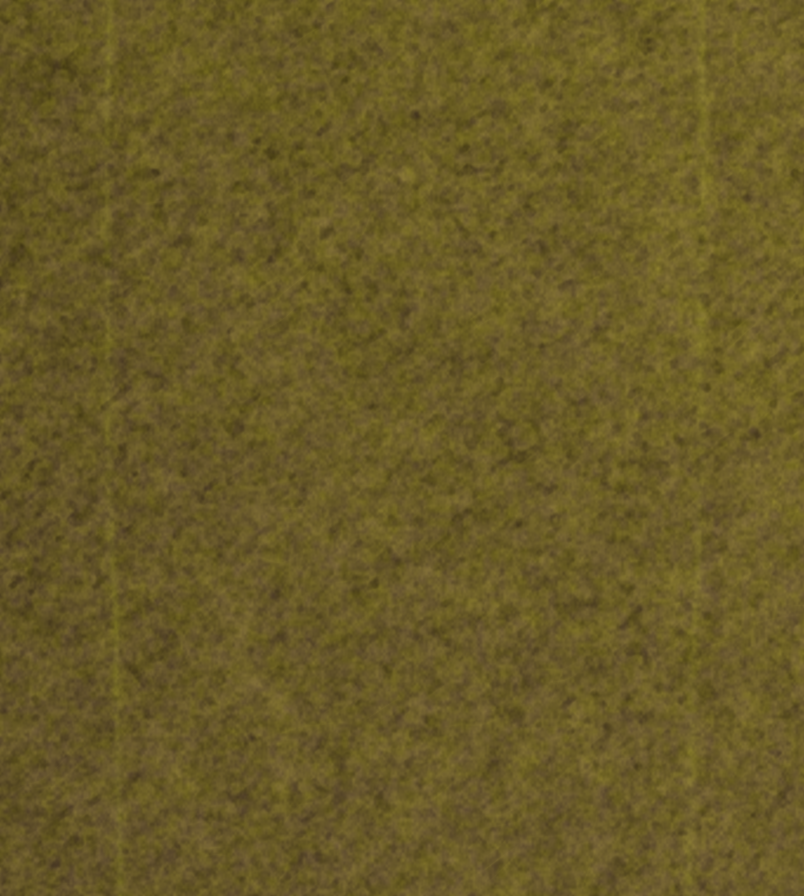
Reproduce this texture procedurally as a WebGL 1 fragment shader.

```glsl
precision highp float;
// Dim olive-brown fibrous paper with two faint upright seams.
// Layered value noise gives mottling and colour drift, stretched ridged noise
// gives slanted fibres, and jittered cells scatter a few dark specks.

uniform vec2 u_resolution;

const vec3 BASE_COLOR = vec3(0.411, 0.354, 0.153);
const vec3 LIGHT_TINT = vec3(1.0, 0.96, 0.36);    // how brightness moves each channel
const vec3 BROWN_SHIFT = vec3(0.008, -0.007, 0.042);
const vec3 SEAM_TINT = vec3(0.85, 1.0, 0.20);
const float FIBRE_ANGLE = 0.66;
const float FIBRE_GAIN = 0.046;
const float MOTTLE_SCALE = 88.0;
const float MOTTLE_GAIN = 0.076;
const float PIT_SCALE = 96.0;
const float PIT_GAIN = 0.060;
const float GRAIN_SCALE = 200.0;
const float GRAIN_GAIN = 0.080;
const float SPECK_CELLS = 21.0;
const float SPECK_CHANCE = 0.16;
const float SPECK_GAIN = 0.105;
const float SEAM_GAIN = 0.056;

float hash(vec2 p) {
  vec3 q = fract(vec3(p.xyx) * 0.1031);
  q += dot(q, q.yzx + 33.33);
  return fract((q.x + q.y) * q.z);
}

float noise(vec2 p) {
  vec2 i = floor(p);
  vec2 f = fract(p);
  f = f * f * (3.0 - 2.0 * f);
  return mix(mix(hash(i), hash(i + vec2(1.0, 0.0)), f.x),
             mix(hash(i + vec2(0.0, 1.0)), hash(i + vec2(1.0, 1.0)), f.x), f.y);
}

float fbm(vec2 p) {
  float sum = 0.0;
  float gain = 0.5;
  for (int i = 0; i < 3; i++) {
    sum += gain * noise(p);
    p = mat2(0.8, 0.6, -0.6, 0.8) * p * 2.03 + 17.3;
    gain *= 0.5;
  }
  return sum / 0.875;
}

vec2 rotate(vec2 p, float angle) {
  float c = cos(angle);
  float s = sin(angle);
  return vec2(c * p.x + s * p.y, c * p.y - s * p.x);
}

// Thin light strands lying along the given angle
float fibres(vec2 p, float angle, float scale) {
  vec2 q = rotate(p, angle) * scale;
  q.y += 1.1 * noise(q * vec2(0.4, 0.6) + 5.0);
  float ridge = 1.0 - abs(2.0 * noise(q * vec2(0.28, 1.0)) - 1.0);
  return ridge * ridge * noise(q * 0.35 + 41.0);
}

// Sparse soft dark dots, one candidate per jittered cell
float specks(vec2 p) {
  vec2 g = p * SPECK_CELLS;
  vec2 home = floor(g);
  float dark = 0.0;
  for (int y = -1; y <= 1; y++) {
    for (int x = -1; x <= 1; x++) {
      vec2 offset = home + vec2(float(x), float(y));
      vec2 cell = offset + 60.0;
      vec2 center = offset + vec2(hash(cell), hash(cell + 91.7));
      float radius = mix(0.08, 0.15, hash(cell + 37.1));
      float present = step(hash(cell + 13.9), SPECK_CHANCE);
      float strength = present * mix(0.35, 1.0, hash(cell + 71.3));
      float d = length(g - center) + 0.07 * (noise(g * 9.0) - 0.5);
      dark = max(dark, strength * (1.0 - smoothstep(0.1 * radius, 1.4 * radius, d)));
    }
  }
  return dark;
}

// Soft bright ridge with a wide glow and a shaded right flank
float seam(vec2 p, float bottomX, float topX, float width, float seed) {
  float x = p.x - mix(bottomX, topX, smoothstep(0.0, 0.65, p.y));
  x += 0.004 * (noise(vec2(seed, p.y * 16.0)) - 0.5);
  float core = exp(-x * x / (width * width));
  float glow = exp(-x * x / (width * width * 16.0));
  float flank = exp(-pow((x - 4.0 * width) / (2.5 * width), 2.0));
  float wear = mix(0.5, 1.1, noise(vec2(seed + 8.0, p.y * 11.0)));
  return wear * (0.8 * core + 0.25 * glow) - 0.30 * flank;
}

void main() {
  vec2 uv = gl_FragCoord.xy / u_resolution;
  vec2 p = gl_FragCoord.xy / u_resolution.y;
  float aspect = u_resolution.x / u_resolution.y;

  // Uneven lighting: dim left side, brightest at upper right
  float light = 0.046 * (uv.x - 0.5) + 0.020 * (uv.y - 0.5) * (0.3 + uv.x);
  light -= 0.012 * (1.0 - smoothstep(0.0, 0.18, uv.x));
  light += 0.014 * (fbm(p * 5.0 + 3.0) - 0.5);

  // Mottling, clustered pits and two sizes of grain
  vec2 slanted = rotate(p, FIBRE_ANGLE) * vec2(0.88, 1.1);
  float cluster = mix(0.5, 1.2, noise(p * 11.0 + 23.0));
  float pits = smoothstep(0.54, 0.92, noise(slanted * PIT_SCALE + 77.0));
  light += MOTTLE_GAIN * (fbm(slanted * MOTTLE_SCALE) - 0.5);
  light += 0.009 - PIT_GAIN * cluster * pits;
  light += GRAIN_GAIN * (noise(p * GRAIN_SCALE) - 0.5);
  light += 0.5 * GRAIN_GAIN * (noise(p * GRAIN_SCALE * vec2(1.9, 1.5) + 11.0) - 0.5);

  // Fibres: mostly slanted, crossed by flatter and steeper ones
  float strands = fibres(p, FIBRE_ANGLE, 62.0) + 0.7 * fibres(p + 3.0, 0.15, 78.0)
                + 0.6 * fibres(p + 7.0, 1.25, 84.0);
  light += FIBRE_GAIN * (strands - 0.46) - SPECK_GAIN * specks(p);

  // Brown and olive patches, browner toward the bottom
  float brown = 0.45 * (0.5 - uv.y) + 1.5 * (fbm(p * 52.0 + 51.0) - 0.5)
              + 1.2 * (noise(p * 125.0 + 19.0) - 0.5);
  float seams = seam(p, 0.150 * aspect, 0.134 * aspect, 0.0036, 4.0)
              + 0.9 * seam(p, 0.858 * aspect, 0.874 * aspect, 0.0048, 29.0);
  vec3 color = BASE_COLOR + LIGHT_TINT * light + BROWN_SHIFT * brown + SEAM_TINT * SEAM_GAIN * seams;
  gl_FragColor = vec4(clamp(color, 0.0, 1.0), 1.0);
}
```
